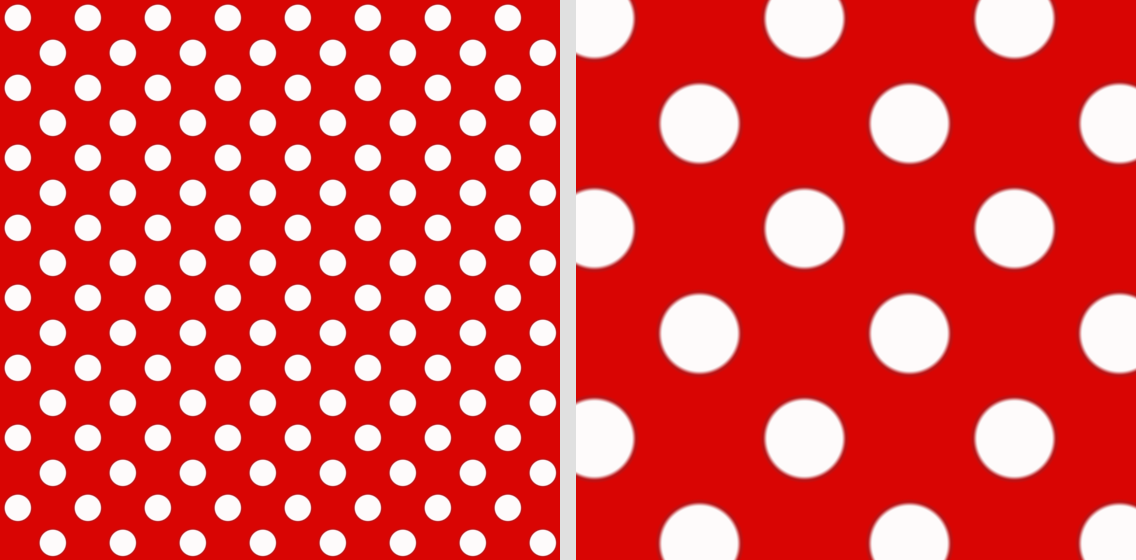
Left, the full canvas; right, a detail of the centre.
Reproduce this pattern procedurally as a WebGL 2 fragment shader.

```glsl
#version 300 es
precision highp float;
// White polka dots on bright red: 8 by 8 cells, each holding two dots on a diagonal.
// The distance to the nearest dot centre of two interleaved square grids gives
// the soft white disc and the thin darker red rim around it.

uniform vec2 u_resolution;
out vec4 fragColor;

// Distance to the nearest point of the unit grid
float gridDistance(vec2 p) {
    return length(fract(p + 0.5) - 0.5);
}

void main() {
    const float repeats = 8.0;
    vec2 cell = gl_FragCoord.xy / u_resolution * repeats;
    float pixel = repeats / min(u_resolution.x, u_resolution.y);

    // Two grids, offset by half a cell both ways
    vec2 p = cell - vec2(0.255, 0.745);
    float dist = min(gridDistance(p), gridDistance(p + 0.5));

    vec3 red = vec3(0.85, 0.02, 0.01);
    vec3 rimRed = vec3(0.73, 0.07, 0.08);
    vec3 white = vec3(0.995, 0.985, 0.985);

    // Darker rim fading into the ground, then the soft-edged disc
    float softness = max(0.013, 0.75 * pixel);
    float rim = 1.0 - smoothstep(0.199, 0.199 + 1.3 * softness, dist);
    float disc = 1.0 - smoothstep(0.188 - softness, 0.188 + softness, dist);

    vec3 color = mix(red, rimRed, rim);
    color = mix(color, white, disc);
    fragColor = vec4(color, 1.0);
}
```
